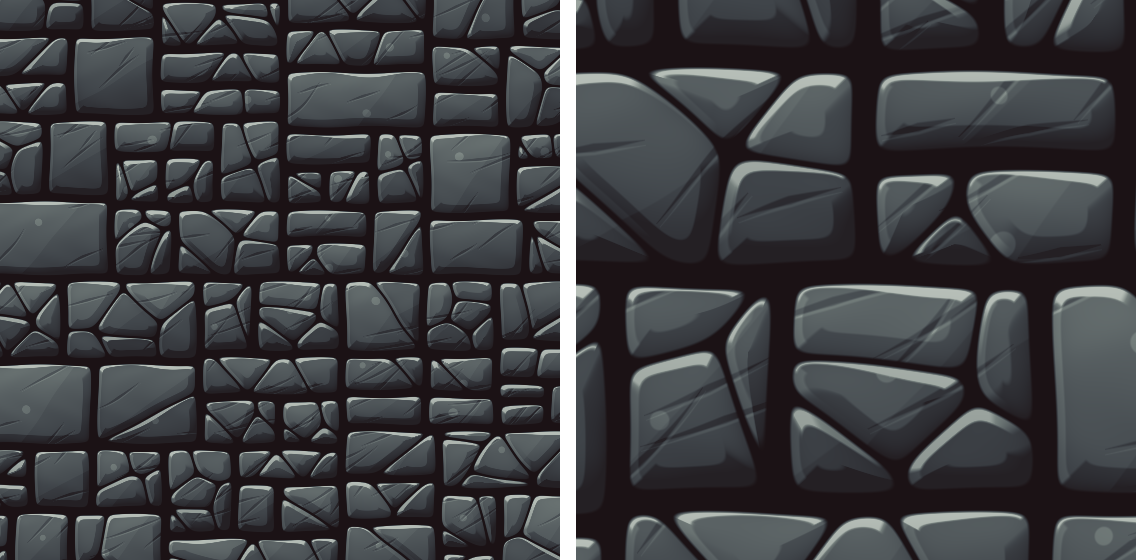
Left, the full canvas; right, a detail of the centre.
A three.js fragment shader for this texture:

```glsl
// Stylised dungeon masonry: the wall is split recursively into stone blocks,
// each block is cracked by a small cellular pattern into bevelled facets,
// then shaded by one tone value that runs through a slate colour ramp.
varying vec2 vUv;

float rnd(float seed, float k) {
  return fract(sin(seed * 91.7 + k * 47.3) * 43758.5);
}

// Soft-edged mask: 1 where x is above zero
float mask(float x) {
  return smoothstep(-0.0008, 0.0008, x);
}

// Cuts the wall in two again and again; returns the block (lo, hi) around p
vec4 findBlock(vec2 p, inout float seed) {
  vec4 box = vec4(-0.06, -0.05, 1.05, 1.07);
  for (int i = 0; i < 10; i++) {
    vec2 size = box.zw - box.xy;
    if (size.x * size.y < mix(0.006, 0.043, rnd(seed, 1.0))) break;
    vec2 cut = mix(box.xy, box.zw, mix(0.36, 0.64, rnd(seed, 2.0)));
    float side;
    if (size.x > size.y * mix(1.15, 1.9, rnd(seed, 5.0))) {
      side = step(cut.x, p.x);
      if (side > 0.5) box.x = cut.x; else box.z = cut.x;
    } else {
      side = step(cut.y, p.y);
      if (side > 0.5) box.y = cut.y; else box.w = cut.y;
    }
    seed = rnd(seed, 3.0 + side);
  }
  return box;
}

// Centre of crack cell i within a block
vec2 site(vec4 box, float seed, float i) {
  vec2 start = vec2(rnd(seed, 10.0), rnd(seed, 11.0));
  return mix(box.xy, box.zw, fract(start + i * vec2(0.755, 0.57)));
}

// Adds one straight edge to the rounded facet: xy normal sum, z weight sum
void addEdge(inout vec3 sum, float dist, vec2 normal) {
  sum += exp(-dist / 0.0045) * vec3(normal, 1.0);
}

// Facet around p: xy outward normal, z distance to its edge, w cell number
vec4 findFacet(vec2 p, vec4 box, float seed) {
  vec2 size = box.zw - box.xy;
  float count = 1.0 + floor(rnd(seed, 6.0) * min(6.5, size.x * size.y * 330.0));
  float best = 9.0, cell = 0.0;
  for (int i = 0; i < 7; i++) {
    float d = distance(p, site(box, seed, float(i)));
    if (float(i) < count && d < best) { best = d; cell = float(i); }
  }
  vec2 home = site(box, seed, cell);
  vec3 sum = vec3(0.0);
  for (int i = 0; i < 7; i++) {
    float k = float(i);
    if (k >= count || k == cell) continue;
    vec2 other = site(box, seed, k);
    vec2 dir = normalize(other - home);
    addEdge(sum, dot(0.5 * (home + other) - p, dir) - 0.0018, dir);
  }
  vec2 low = p - box.xy - 0.007, high = box.zw - p - 0.007;
  addEdge(sum, low.x, vec2(-1.0, 0.0));
  addEdge(sum, low.y, vec2(0.0, -1.0));
  addEdge(sum, high.x, vec2(1.0, 0.0));
  addEdge(sum, high.y, vec2(0.0, 1.0));
  return vec4(sum.xy / (length(sum.xy) + 1e-12), -0.0045 * log(sum.z), cell);
}

// Tone 0 to 5: mortar, shadow, slate, grey, light, highlight
vec3 ramp(float t) {
  vec3 c = mix(vec3(0.10, 0.06, 0.07), vec3(0.17, 0.17, 0.19), clamp(t, 0.0, 1.0));
  c = mix(c, vec3(0.25, 0.27, 0.29), clamp(t - 1.0, 0.0, 1.0));
  c = mix(c, vec3(0.34, 0.37, 0.38), clamp(t - 2.0, 0.0, 1.0));
  c = mix(c, vec3(0.46, 0.50, 0.49), clamp(t - 3.0, 0.0, 1.0));
  return mix(c, vec3(0.76, 0.79, 0.76), clamp(t - 4.0, 0.0, 1.0));
}

void main() {
  // Hand-drawn wobble of all edges
  vec2 p = vUv + 0.0016 * sin(vUv.yx * 38.0 + 2.0 * sin(vUv * 23.0));
  float seed = 0.37;
  vec4 box = findBlock(p, seed);
  vec2 size = box.zw - box.xy;
  vec2 local = (p - box.xy) / size;
  vec4 facet = findFacet(p, box, seed);
  float depth = facet.z;
  float own = rnd(seed, 20.0 + facet.w);

  // Body: light from above, a tone per facet, one slanted plane per facet
  float tone = mix(1.65, 3.5, local.y) + 0.6 * (own - 0.5);
  vec2 slant = normalize(vec2(0.5 + own, -1.0));
  tone -= 0.28 * mask(dot(p - mix(box.xy, box.zw, 0.3 + 0.5 * own), slant));
  tone += 0.06 * sin(p.x * 61.0 + 3.0 * sin(p.y * 47.0));

  // Tapered, curved scratches with a lit lower lip
  for (int i = 0; i < 4; i++) {
    float k = 30.0 + 5.0 * float(i);
    vec2 q = p - mix(box.xy, box.zw, vec2(rnd(seed, k), rnd(seed, k + 1.0)));
    float angle = mix(0.1, 0.9, rnd(seed, k + 2.0));
    q = mat2(cos(angle), -sin(angle), sin(angle), cos(angle)) * q;
    q.y -= 3.0 * (rnd(seed, k + 3.0) - 0.3) * q.x * q.x;
    float thick = 0.0026 * (1.0 - abs(q.x) / mix(0.02, 0.065, rnd(seed, k + 4.0)));
    tone -= 0.9 * mask(thick - abs(q.y)) * step(0.0, thick);
    tone += 0.6 * mask(0.5 * thick - abs(q.y + 0.003)) * step(0.0, thick);
  }

  // Pale round pit
  vec2 pit = mix(box.xy, box.zw, 0.25 + 0.5 * vec2(rnd(seed, 7.0), rnd(seed, 8.0)));
  tone += 0.8 * step(0.45, own) * mask(0.003 + 0.005 * own - distance(p, pit));

  // Bevels: dark below and right, thin bright rim on top, faint left edge
  float lower = smoothstep(0.1, 0.45, dot(facet.xy, vec2(0.45, -0.89)));
  tone -= 0.85 * lower * mask(0.011 + 0.004 * own - depth);
  tone -= 0.5 * exp(-max(depth, 0.0) / 0.006);
  tone += 0.7 * smoothstep(0.5, 0.8, -facet.x) * mask(0.005 - depth);
  float rimWidth = 0.0042 + 0.0025 * sin(p.x * 42.0 + own * 6.28);
  float upper = smoothstep(0.4, 0.7, dot(facet.xy, vec2(-0.35, 0.94)));
  tone = mix(tone, 4.2 + 0.7 * local.y, upper * mask(rimWidth - depth));

  // Cracks and mortar
  tone = mix(0.1, max(tone, 0.6), smoothstep(-0.0008, 0.0012, depth));
  gl_FragColor = vec4(ramp(tone), 1.0);
}
```
